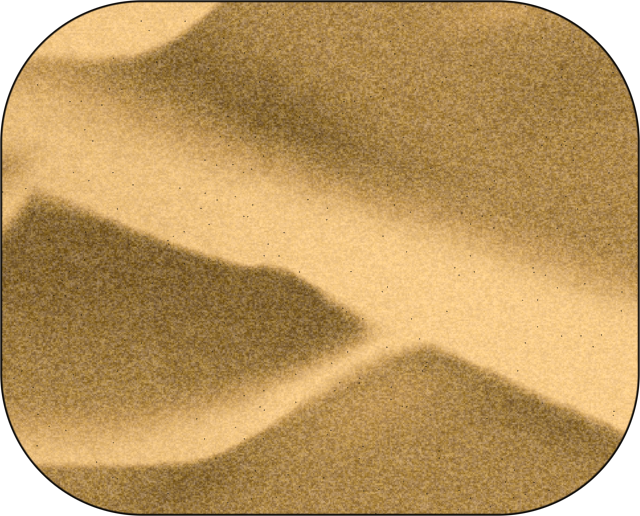
Reproduce this texture procedurally as a WebGL 2 fragment shader.

```glsl
#version 300 es
precision highp float;

uniform vec2 u_resolution;
out vec4 fragColor;

float hash(vec2 p) {
  vec3 q = fract(vec3(p.xyx) * 0.1031);
  q += dot(q, q.yzx + 33.33);
  return fract((q.x + q.y) * q.z);
}

float noise(vec2 p) {
  vec2 i = floor(p), f = fract(p);
  f = f * f * (3.0 - 2.0 * f);
  return mix(mix(hash(i), hash(i + vec2(1, 0)), f.x),
             mix(hash(i + vec2(0, 1)), hash(i + vec2(1, 1)), f.x), f.y);
}

float fbm(vec2 p) {
  float sum = 0.0, amp = 0.5;
  for (int i = 0; i < 4; i++) {
    sum += amp * noise(p);
    p = p * 2.03 + 17.1;
    amp *= 0.5;
  }
  return sum;
}

// Soft elliptical spot, stretched along a tilted axis
float spot(vec2 p, vec2 center, vec2 size, float tilt) {
  vec2 d = p - center;
  float c = cos(tilt), s = sin(tilt);
  d = vec2(c * d.x + s * d.y, c * d.y - s * d.x) / size;
  return exp(-dot(d, d));
}

float roundedBox(vec2 p, vec2 halfSize, float radius) {
  vec2 d = abs(p) - halfSize + radius;
  return length(max(d, 0.0)) + min(max(d.x, d.y), 0.0) - radius;
}

// Upper slope falling into the long lit band
float upperSlope(vec2 p) {
  float shade = 0.42;
  shade -= 0.33 * spot(p, vec2(0.54, 0.775), vec2(0.24, 0.085), -0.48);
  shade -= 0.14 * spot(p, vec2(0.34, 0.89), vec2(0.12, 0.07), 0.5);
  shade -= 0.14 * spot(p, vec2(1.12, 0.84), vec2(0.17, 0.09), 0.3);
  shade += 0.20 * spot(p, vec2(0.98, 0.98), vec2(0.13, 0.035), 0.2);
  shade += 0.16 * spot(p, vec2(0.10, 0.80), vec2(0.16, 0.06), -0.2);
  float band = smoothstep(0.10, -0.10, p.y - 0.86 + 0.35 * p.x);
  float lit = 0.84 + 0.13 * smoothstep(0.1, 0.9, p.x);
  shade = mix(shade, lit, band);
  return shade - 0.28 * spot(p, vec2(0.0, 0.67), vec2(0.06, 0.035), 0.4);
}

float duneLight(vec2 p) {
  float shade = upperSlope(p);

  // Lit crest in the upper left
  float bend = max(p.x - 0.2, 0.0);
  float crest = 0.882 + 2.2 * bend * bend;
  float crestSoft = mix(0.022, 0.014, smoothstep(0.1, 0.3, p.x));
  shade = mix(shade, 0.91, smoothstep(-crestSoft, crestSoft, p.y - crest));

  // Shadowed hollow on the left
  float rim = 0.62 - 0.36 * (p.x - 0.07) - 0.35 * max(p.x - 0.65, 0.0);
  rim += 0.027 * exp(-pow((p.x - 0.55) / 0.065, 2.0));
  rim = min(rim, 0.54 + 1.2 * p.x);
  float rimSoft = 0.013 + 0.02 * smoothstep(0.25, 0.08, p.x)
                + 0.025 * smoothstep(0.58, 0.74, p.x);
  float foot = 0.18 + 0.5 * (p.x - 0.12) * (p.x - 0.12);
  float footSoft = mix(0.075, 0.045, smoothstep(0.2, 0.7, p.x));
  float hollow = smoothstep(rimSoft, -rimSoft, p.y - rim)
               * smoothstep(-footSoft, footSoft, p.y - foot);
  float depth = mix(0.36, 0.09, smoothstep(0.22, 0.52, p.y + 0.16 * p.x));
  shade = mix(shade, depth, hollow);

  // Lower ridge and the shaded face beneath it
  float ridge = 0.097 + 0.235 * smoothstep(0.32, 0.86, p.x)
              - 0.46 * max(p.x - 0.83, 0.0);
  float ridgeSoft = 0.011 + 0.026 * smoothstep(0.48, 0.68, p.x)
                  - 0.018 * smoothstep(0.7, 0.85, p.x);
  float face = 0.40;
  face -= 0.27 * spot(p, vec2(0.36, 0.06), vec2(0.15, 0.06), 0.3);
  face -= 0.22 * spot(p, vec2(1.08, 0.18), vec2(0.22, 0.055), -0.44);
  face -= 0.12 * spot(p, vec2(0.86, 0.30), vec2(0.09, 0.03), 0.0);
  face += 0.16 * spot(p, vec2(0.76, 0.23), vec2(0.17, 0.06), 0.5);
  return mix(shade, face, smoothstep(ridgeSoft, -ridgeSoft, p.y - ridge));
}

vec3 sandColor(float shade) {
  vec3 c = mix(vec3(0.46, 0.35, 0.17), vec3(0.65, 0.51, 0.28), smoothstep(-0.1, 0.4, shade));
  c = mix(c, vec3(0.78, 0.61, 0.36), smoothstep(0.3, 0.68, shade));
  return mix(c, vec3(0.97, 0.80, 0.54), smoothstep(0.55, 1.0, shade));
}

void main() {
  vec2 p = gl_FragCoord.xy / u_resolution.y;
  float pixel = 1.0 / u_resolution.y;
  vec2 halfSize = vec2(0.5 * u_resolution.x / u_resolution.y, 0.5);

  // Broad unevenness, then grains
  float shade = duneLight(p + 0.012 * (fbm(p * 28.0) - 0.47));
  shade += 0.10 * (fbm(p * vec2(35.0, 60.0)) - 0.47);
  float grain = noise(p * vec2(210.0, 290.0)) + noise(p * 390.0 + 41.0) - 1.0;
  float tint = noise(p * 240.0 + 93.0) - 0.5;
  float rough = mix(0.16, 0.07, smoothstep(0.3, 0.95, shade));
  vec3 color = sandColor(shade) + rough * grain + rough * tint * vec3(0.2, 0.1, -0.7);

  // Sparse dark specks
  vec2 cell = floor(p * 130.0);
  vec2 offset = fract(p * 130.0) - 0.3 - 0.4 * vec2(hash(cell + 7.0), hash(cell + 19.0));
  color *= 1.0 - 0.4 * step(0.985, hash(cell)) * smoothstep(0.3, 0.1, length(offset));

  // Rounded frame with a thin dark outline
  float edge = roundedBox(p - halfSize, halfSize - 0.001, 0.275);
  color = mix(color, vec3(0.05, 0.04, 0.03), smoothstep(-pixel, pixel, edge + 0.0032));
  color = mix(color, vec3(1.0), smoothstep(-0.5 * pixel, pixel, edge));
  fragColor = vec4(clamp(color, 0.0, 1.0), 1.0);
}
```
